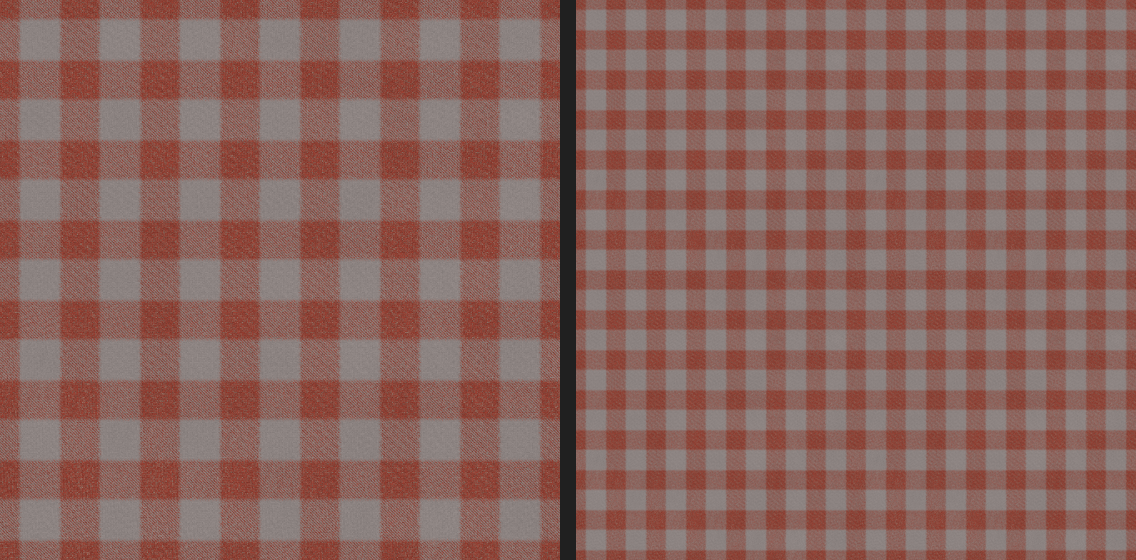
Left: one tile. Right: repeated 2 by 2.
Write a WebGL 2 fragment shader that draws this pattern.

```glsl
#version 300 es
precision highp float;
// Two-colour gingham woven as a twill: red and grey bands run both ways, and
// diagonal ribs decide whether the warp or the weft colour lies on top.
// Hashed fibre cells add grain, pale flecks and ragged band edges.

uniform vec2 u_resolution;
out vec4 outColor;

const float REPEATS = 7.0;            // checks across and down
const float RIBS = 28.0 * REPEATS;    // diagonal ribs across the canvas
const float FIBRES = 112.0 * REPEATS; // grain cells across the canvas
const float GREY_HALF = 0.2585;       // half width of a grey band, in repeats
const float EDGE_SOFT = 0.028;        // softness of band edges, in repeats
const float EDGE_RAGGED = 0.035;      // fibre scatter at band edges, in repeats
const float RIB_SOFT = 1.25;          // softness of the rib edges
const float RIB_RAGGED = 1.3;         // fibre scatter on the ribs
const float GRAIN = 0.13;             // brightness variation of fibres
const float FLECK = 0.85;             // strongest pale fleck in the red yarn
const float BLOTCH = 0.03;            // broad unevenness of the dye
const float BLOTCH_CELLS = 14.0;      // unevenness cells across the canvas
const int SAMPLES = 2;                // smoothing samples per axis

const vec3 GREY_YARN = vec3(0.55, 0.515, 0.507);
const vec3 RED_YARN = vec3(0.55, 0.222, 0.175);
const vec3 FLECK_COLOR = vec3(0.535, 0.48, 0.43);

float hash(vec2 p) {
    return fract(sin(dot(p, vec2(127.1, 311.7))) * 43758.5453);
}

// Value noise that wraps after the given number of cells.
float wrappedNoise(vec2 p, float cells) {
    vec2 i = floor(p);
    vec2 f = fract(p);
    f = f * f * (3.0 - 2.0 * f);
    vec2 a = mod(i, cells);
    vec2 b = mod(i + 1.0, cells);
    return mix(mix(hash(a), hash(vec2(b.x, a.y)), f.x),
               mix(hash(vec2(a.x, b.y)), hash(b), f.x), f.y);
}

// 0 in a grey band, 1 in a red band.
float redBand(float coord, float scatter) {
    float fromGreyCentre = abs(fract(coord * REPEATS) - 0.5);
    float d = fromGreyCentre - GREY_HALF + (scatter - 0.5) * EDGE_RAGGED;
    return smoothstep(-EDGE_SOFT, EDGE_SOFT, d);
}

vec3 fabric(vec2 uv) {
    vec2 cell = mod(floor(uv * FIBRES), FIBRES);
    float fibre = hash(cell);
    float scatter = hash(cell + 17.3);
    float fleck = hash(cell + 41.9);

    // Diagonal ribs falling to the right.
    float wave = sin(6.2831853 * (uv.x + uv.y) * RIBS);
    float warpOnTop = smoothstep(-RIB_SOFT, RIB_SOFT,
                                 wave + (scatter - 0.5) * RIB_RAGGED);

    // Colour of whichever yarn is on top.
    float red = mix(redBand(uv.y, fibre), redBand(uv.x, scatter), warpOnTop);
    vec3 redYarn = mix(RED_YARN, FLECK_COLOR, FLECK * fleck * fleck * fleck);
    vec3 color = mix(GREY_YARN, redYarn, red);

    // Fibre grain and uneven dye.
    float shade = 1.0 + GRAIN * (fibre - 0.5) * (1.0 + red);
    shade += BLOTCH * (wrappedNoise(uv * BLOTCH_CELLS, BLOTCH_CELLS) - 0.5);
    return color * shade;
}

void main() {
    // Average a small grid of samples within each pixel.
    vec3 sum = vec3(0.0);
    for (int j = 0; j < SAMPLES; j++) {
        for (int i = 0; i < SAMPLES; i++) {
            vec2 offset = (vec2(i, j) + 0.5) / float(SAMPLES) - 0.5;
            sum += fabric((gl_FragCoord.xy + offset) / u_resolution);
        }
    }
    outColor = vec4(sum / float(SAMPLES * SAMPLES), 1.0);
}
```
